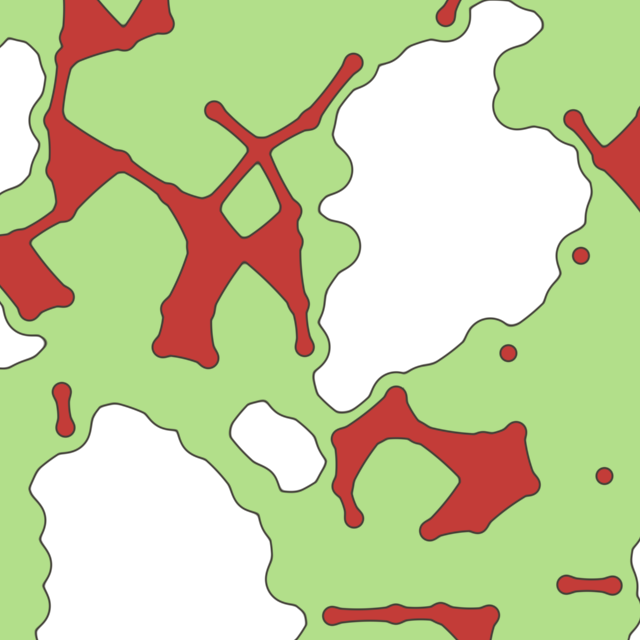
Reproduce this pattern procedurally as a WebGL 1 fragment shader.

```glsl
precision highp float;
// Flat map of outlined regions: green land with red cores on white ground.
// Scattered sites are joined to their neighbours by necks with concave arc sides,
// closed triples are filled, and both layers share the same sites.
uniform vec2 u_resolution;

const float PITCH = 0.071;       // mean spacing of the sites
const float JITTER = 0.64;       // site displacement, in cells
const float LINE_HALF = 0.0015;  // half width of the outlines
const vec3 GROUND = vec3(1.0);
const vec3 LAND = vec3(0.698, 0.874, 0.541);
const vec3 CORE = vec3(0.765, 0.235, 0.22);
const vec3 INK = vec3(0.25, 0.24, 0.21);

float hash(vec2 p) {
  return fract(sin(dot(p, vec2(127.1, 311.7))) * 43758.5453);
}

float valueNoise(vec2 p) {
  vec2 i = floor(p), f = fract(p);
  f = f * f * (3.0 - 2.0 * f);
  return mix(mix(hash(i), hash(i + vec2(1.0, 0.0)), f.x),
             mix(hash(i + vec2(0.0, 1.0)), hash(i + 1.0), f.x), f.y);
}

float smoothMin(float a, float b, float k) {
  float h = max(k - abs(a - b), 0.0) / k;
  return min(a, b) - 0.25 * k * h * h;
}

// Site of a lattice cell: position, land flag, core flag.
vec4 site(vec2 id) {
  vec2 offset = vec2(hash(id + 3.7), hash(id + 41.3)) - 0.5;
  vec2 pos = (id + 0.5 + JITTER * offset) * PITCH;
  float open = cos(7.0 * (pos.x - 0.72)) * cos(5.0 * (pos.y - 0.72));
  open += valueNoise(pos * 6.0 + 17.0) - 0.5;
  float islet = step(0.93, hash(id + 83.9));
  float land = max(step(open, 0.3), islet);
  float richness = mix(valueNoise(pos * 8.0 + 59.0), hash(id + 29.1), 0.5);
  return vec4(pos, land, land * step(0.55, richness));
}

// Two discs of radius r joined by a neck that thins to half width w.
float neck(vec2 p, vec2 a, vec2 b, float r, float w) {
  float halfLen = 0.5 * length(b - a);
  vec2 axis = 0.5 * (b - a) / halfLen;
  vec2 m = p - 0.5 * (a + b);
  vec2 q = abs(vec2(dot(m, axis), axis.x * m.y - axis.y * m.x));
  float arc = max((halfLen * halfLen + w * w - r * r) / (2.0 * (r - w)), 0.02);
  float rise = sqrt(max((r + arc) * (r + arc) - halfLen * halfLen, 0.0));
  if (q.x * rise + q.y * halfLen < rise * halfLen) {
    return arc - length(q - vec2(0.0, rise));
  }
  return length(q - vec2(halfLen, 0.0)) - r;
}

// Signed distance to the line a-b, negative on its left.
float side(vec2 p, vec2 a, vec2 b) {
  vec2 e = normalize(b - a);
  return dot(p - a, vec2(e.y, -e.x));
}

float triangle(vec2 p, vec2 a, vec2 b, vec2 c) {
  return max(side(p, a, b), max(side(p, b, c), side(p, c, a)));
}

// Adds the part of one cell, corners a b c d counterclockwise, to distance d0.
// The size holds the site radius, the neck half width and the blend width.
float addCell(float d0, vec2 p, vec2 a, vec2 b, vec2 c, vec2 d,
              vec4 on, vec3 size) {
  float r = size.x, w = size.y, blend = size.z;
  float dist = d0;
  if (on.x > 0.5) dist = smoothMin(dist, length(p - a) - r, blend);
  if (on.x * on.y > 0.5) dist = smoothMin(dist, neck(p, a, b, r, w), blend);
  if (on.x * on.w > 0.5) dist = smoothMin(dist, neck(p, a, d, r, w), blend);
  if (on.x * on.z > 0.5) dist = smoothMin(dist, neck(p, a, c, r, w), blend);
  if (on.y * on.w > 0.5) dist = smoothMin(dist, neck(p, b, d, r, w), blend);
  if (on.x * on.y * on.z > 0.5) dist = min(dist, triangle(p, a, b, c));
  if (on.x * on.z * on.w > 0.5) dist = min(dist, triangle(p, a, c, d));
  if (on.x * on.y * on.w > 0.5) dist = min(dist, triangle(p, a, b, d));
  if (on.y * on.z * on.w > 0.5) dist = min(dist, triangle(p, b, c, d));
  return dist;
}

// Fills a region and inks its outline.
vec3 paint(vec3 under, vec3 fill, float dist, float aa) {
  vec3 col = mix(fill, under, smoothstep(-aa, aa, dist));
  return mix(INK, col, smoothstep(LINE_HALF - aa, LINE_HALF + aa, abs(dist)));
}

void main() {
  float unit = min(u_resolution.x, u_resolution.y);
  vec2 p = gl_FragCoord.xy / unit;
  vec2 base = floor(p / PITCH - 0.5);
  float land = 1.0, core = 1.0;
  for (int y = -1; y <= 1; y++) {
    for (int x = -1; x <= 1; x++) {
      vec2 id = base + vec2(float(x), float(y));
      vec4 a = site(id), b = site(id + vec2(1.0, 0.0));
      vec4 c = site(id + 1.0), d = site(id + vec2(0.0, 1.0));
      land = addCell(land, p, a.xy, b.xy, c.xy, d.xy,
                     vec4(a.z, b.z, c.z, d.z), vec3(0.031, 0.025, 0.013));
      core = addCell(core, p, a.xy, b.xy, c.xy, d.xy,
                     vec4(a.w, b.w, c.w, d.w), vec3(0.0125, 0.009, 0.007));
    }
  }
  float aa = 1.0 / unit;
  vec3 col = paint(GROUND, LAND, land, aa);
  gl_FragColor = vec4(paint(col, CORE, core, aa), 1.0);
}
```
